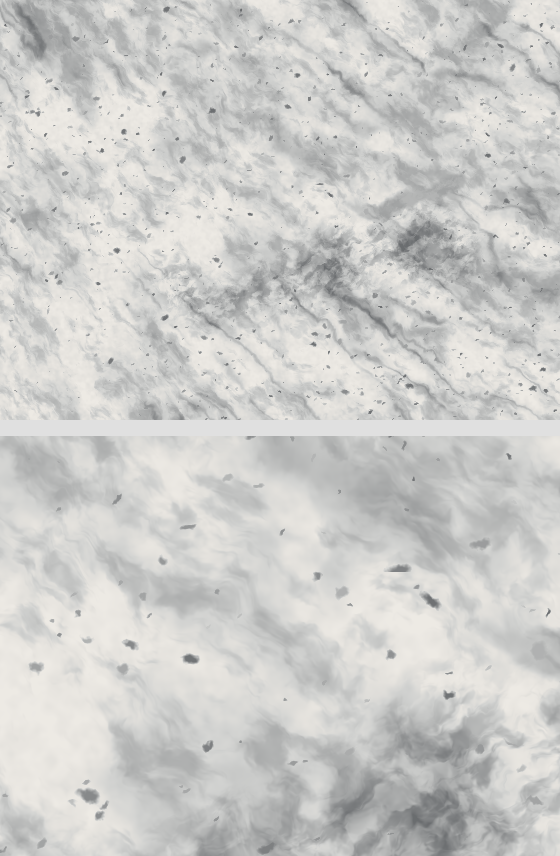
Top: the whole. Bottom: its middle third, enlarged.
This texture is drawn by a Shadertoy shader. Its source:

```glsl
const vec3 WARM_WHITE = vec3(0.930, 0.918, 0.896);
const vec3 COOL_WHITE = vec3(0.912, 0.914, 0.904);
const vec3 SLATE = vec3(0.39, 0.40, 0.41);

float hash(vec2 p) {
    return fract(sin(dot(p, vec2(127.1, 311.7))) * 43758.5453);
}

float noise(vec2 p) {
    vec2 cell = floor(p), f = fract(p);
    f = f * f * (3.0 - 2.0 * f);
    float low = mix(hash(cell), hash(cell + vec2(1, 0)), f.x);
    float high = mix(hash(cell + vec2(0, 1)), hash(cell + vec2(1, 1)), f.x);
    return mix(low, high, f.y);
}

float fbm(vec2 p, int octaves) {
    float sum = 0.0, total = 0.0, amplitude = 0.5;
    for (int i = 0; i < octaves; i++) {
        sum += amplitude * noise(p);
        total += amplitude;
        p = mat2(1.6, 1.2, -1.2, 1.6) * p + 17.3;
        amplitude *= 0.6;
    }
    return sum / total;
}

vec2 warp(vec2 p, float frequency, float amount) {
    vec2 q = p * frequency;
    return p + amount * (vec2(fbm(q, 4), fbm(q + 41.7, 4)) - 0.5);
}

vec2 rotate(vec2 p, float angle) {
    float c = cos(angle), s = sin(angle);
    return vec2(c * p.x + s * p.y, c * p.y - s * p.x);
}

// Curved bedding: x runs across the veins, y along them
vec2 bedding(vec2 p) {
    return vec2(0.72 * (p.y + 1.2 * p.x - 0.22 * p.x * p.x), 0.7 * (p.x - p.y));
}

float segment(vec2 p, vec2 a, vec2 b) {
    vec2 ab = b - a;
    float t = clamp(dot(p - a, ab) / dot(ab, ab), 0.0, 1.0);
    return length(p - a - ab * t);
}

// Ragged line with a soft halo, fading in and out along its length
float vein(vec2 flow, float frequency, float width, float seed) {
    vec2 q = flow * vec2(frequency, frequency * 0.2) + seed;
    float offset = abs(noise(q) * 0.75 + noise(q * 2.1 + 9.0) * 0.25 - 0.5);
    float fade = smoothstep(0.40, 0.66, fbm(flow * vec2(9.0, 6.0) + seed * 2.3, 4));
    float line = 1.0 - smoothstep(0.0, width, offset);
    float halo = 1.0 - smoothstep(0.0, width * 4.0, offset);
    return fade * (0.7 * line + 0.3 * halo);
}

// Scattered elongated mineral grains
float specks(vec2 p, float cells, float density) {
    vec2 q = p * cells, base = floor(q);
    float result = 0.0;
    for (int y = -1; y <= 1; y++)
    for (int x = -1; x <= 1; x++) {
        vec2 id = base + vec2(x, y);
        float size = hash(id + 3.1);
        float radius = mix(0.14, 0.36, size * size * size);
        vec2 centre = id + vec2(hash(id + 7.7), hash(id + 19.3));
        vec2 d = rotate(q - centre, mix(-0.5, 1.1, hash(id + 31.9)));
        d.y *= mix(1.2, 2.4, hash(id + 47.1));
        float present = step(hash(id + 59.3), density);
        float depth = mix(0.35, 1.0, hash(id + 71.7));
        float grain = 1.0 - smoothstep(radius * 0.4, radius * 1.2, length(d));
        result = max(result, present * depth * grain);
    }
    return result;
}

// Mottled grey band rising to the right
float greyBand(vec2 p) {
    vec2 q = warp(p, 9.0, 0.16);
    float left = segment(q, vec2(0.42, 0.30), vec2(0.70, 0.32)) - 0.045;
    float right = segment(q, vec2(0.72, 0.34), vec2(1.03, 0.42)) - 0.07;
    return 1.0 - smoothstep(-0.05, 0.06, min(left, right));
}

float greyStreak(vec2 p) {
    vec2 q = warp(p, 20.0, 0.05);
    float body = segment(q, vec2(0.92, 0.50), vec2(1.09, 0.565)) - 0.018;
    return 1.0 - smoothstep(-0.006, 0.010, body);
}

float patchAt(vec2 p, vec2 centre, float radius) {
    return 1.0 - smoothstep(0.0, radius, length(p - centre));
}

void mainImage(out vec4 fragColor, in vec2 fragCoord) {
    vec2 p = fragCoord / iResolution.y;
    vec2 flow = bedding(warp(warp(p, 9.0, 0.05), 45.0, 0.016));

    // Broad masses, soft clouds and fine wisps
    float mass = patchAt(p, vec2(0.12, 1.03), 0.25)
               + 0.6 * patchAt(p, vec2(1.2, 0.92), 0.5)
               + 0.5 * patchAt(p, vec2(1.08, 0.25), 0.5);
    float cloud = fbm(flow * vec2(14.0, 7.0), 3) + 0.10 * mass;
    float wisp = fbm(flow * vec2(48.0, 26.0) + 6.0, 4);
    float shade = 0.02 + 0.18 * smoothstep(0.36, 0.82, cloud);
    shade += 0.26 * smoothstep(0.42, 0.82, wisp + 0.5 * (cloud - 0.5));
    shade += 0.10 * (fbm(p * 95.0, 2) - 0.5);

    // Veins
    float veinGain = 0.8 + 0.4 * mass;
    shade += 0.42 * veinGain * vein(flow, 8.0, 0.035, 2.0);
    shade += 0.34 * veinGain * vein(flow, 15.0, 0.055, 23.0);

    // Grey band and streak
    vec2 fleck = rotate(warp(p, 35.0, 0.03), 0.5) * vec2(38.0, 62.0);
    float mottle = smoothstep(0.34, 0.70, fbm(fleck, 4));
    shade += greyBand(p) * (0.02 + 0.38 * mottle);
    shade = mix(shade, 0.42 + 0.14 * mottle, 0.9 * greyStreak(p));

    // Grains
    float cluster = 0.3 + 1.0 * noise(p * 4.0 + 8.0) + 0.3 * mass;
    vec2 rough = warp(p, 80.0, 0.012);
    shade = max(shade, 0.95 * specks(rough, 30.0, 0.30 * cluster));
    shade = max(shade, 0.70 * specks(rough + 3.7, 50.0, 0.26 * cluster));

    vec3 ground = mix(WARM_WHITE, COOL_WHITE, smoothstep(0.03, 0.2, shade));
    fragColor = vec4(mix(ground, SLATE, clamp(shade, 0.0, 0.95)), 1.0);
}
```
